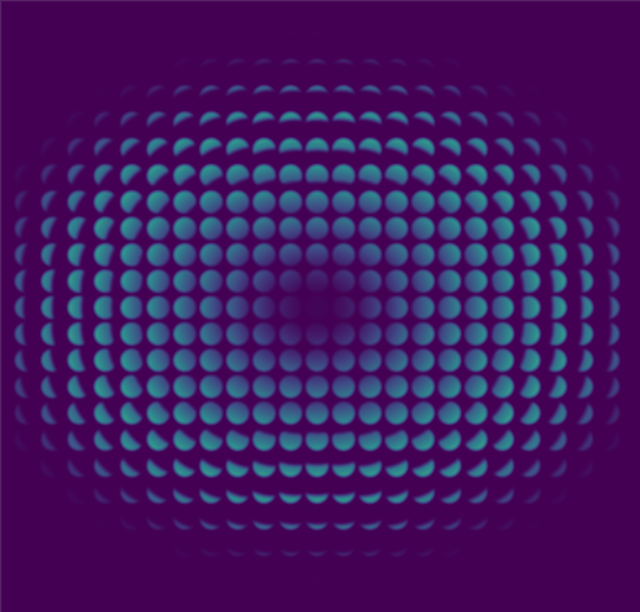
Give the GLSL for this pattern, as a WebGL 2 fragment shader.

```glsl
#version 300 es
precision highp float;
// A grid of glowing discs, dim at the centre and thinning to crescents at the rim.

uniform vec2 u_resolution;
out vec4 fragColor;

// Violet through blue and teal to green
vec3 heatColor(float heat) {
    vec3 color = mix(vec3(0.265, 0.005, 0.33), vec3(0.26, 0.16, 0.45), clamp(heat / 0.13, 0.0, 1.0));
    color = mix(color, vec3(0.245, 0.30, 0.52), clamp((heat - 0.13) / 0.12, 0.0, 1.0));
    color = mix(color, vec3(0.18, 0.54, 0.56), clamp((heat - 0.25) / 0.24, 0.0, 1.0));
    return mix(color, vec3(0.38, 0.79, 0.40), clamp((heat - 0.49) / 0.27, 0.0, 1.0));
}

// Coverage of one disc, cut on its inner side as the cell moves outward
float crescentMask(vec2 cell, vec2 local, vec2 outward, float soft) {
    float disc = 1.0 - smoothstep(0.42 - soft, 0.42 + soft, length(local));
    float along = dot(local, outward) / 0.41;
    float across = dot(local, vec2(-outward.y, outward.x)) / 0.41;
    vec2 span = abs(cell) * vec2(0.63, 1.0);
    float reach = pow(dot(span * span, span) + 0.001, 1.0 / 3.0);
    float cut = -1.3 + 2.6 * (1.0 - exp((4.0 - reach) / 3.0));
    return disc * smoothstep(-0.32, 0.32, along - cut + 0.12 * across * across);
}

void main() {
    vec2 uv = gl_FragCoord.xy / u_resolution;

    // Grid cells counted from the centre
    vec2 grid = (uv - vec2(0.4955, 0.4975)) / vec2(0.0413, 0.0430);
    vec2 cell = floor(grid + 0.5);
    vec2 local = grid - cell;
    vec2 direction = cell * vec2(0.75, 1.0);
    vec2 outward = direction / max(length(direction), 0.001);

    // Dark core, with each disc brighter on its outer side
    vec2 core = (cell + 0.5 * local) * vec2(0.8, 1.0);
    float spread = dot(core, core) + 0.15;
    float level = 0.51 * spread / (spread + 5.5);
    float heat = level * (0.86 + 0.42 * dot(local, outward) / 0.41);

    // Elliptical fade toward the rim
    vec2 rim = cell / vec2(12.8, 9.7);
    float fade = 1.0 - smoothstep(0.45, 1.1, dot(rim, rim));
    fade *= step(abs(cell.x), 11.5);

    float soft = max(0.1, 24.0 / u_resolution.x);
    float mask = crescentMask(cell, local, outward, soft);
    vec3 color = heatColor(heat * mask * fade);

    // Faint pale edge along the top and left
    float border = max(smoothstep(0.004, 0.0, uv.x), smoothstep(0.996, 1.0, uv.y));
    fragColor = vec4(mix(color, vec3(0.42, 0.25, 0.47), 0.6 * border), 1.0);
}
```
